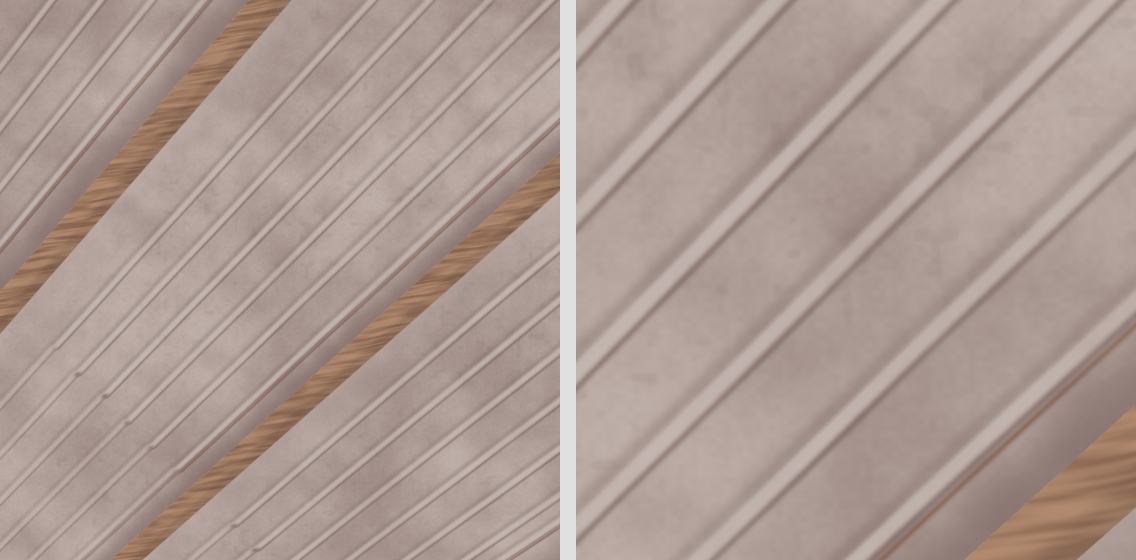
Left, the full canvas; right, a detail of the centre.
A Shadertoy shader for this texture:

```glsl
// Pale ribbed concrete panels split by two timber battens, fanning out across the canvas.
// One quadratic gives every point a fan coordinate t, constant along each converging line;
// ribs, battens and shadows are bands of t, over noise for mottling, grain and wear.

#define FAN_SLOPE 1.34        // steepness of the lines at t = 0
#define FAN_SPREAD 0.70       // loss of steepness per unit of t
#define RIB_HALF 0.0031       // half width of a raised rib
#define SEAM 0.525            // place of the cross joint, along y - x
#define SEAM_SHIFT 0.0022     // sideways slip of the ribs past the joint
#define STONE_DARK vec3(0.625, 0.548, 0.528)
#define STONE_LIGHT vec3(0.745, 0.685, 0.658)
#define RIB_LIGHT vec3(0.775, 0.725, 0.700)
#define SHADOW vec3(0.470, 0.385, 0.365)
#define WOOD_LIGHT vec3(0.680, 0.530, 0.425)
#define WOOD_DARK vec3(0.525, 0.390, 0.310)
#define RUST vec3(0.490, 0.350, 0.270)

float hash(vec2 p) {
    return fract(sin(dot(p, vec2(127.1, 311.7))) * 43758.5453);
}

float noise(vec2 p) {
    vec2 i = floor(p), f = fract(p);
    f = f * f * (3.0 - 2.0 * f);
    return mix(mix(hash(i), hash(i + vec2(1, 0)), f.x),
               mix(hash(i + vec2(0, 1)), hash(i + vec2(1, 1)), f.x), f.y);
}

float fbm(vec2 p) {
    float sum = 0.0, amp = 0.5;
    for (int i = 0; i < 5; i++) {
        sum += amp * noise(p);
        p = mat2(1.6, 1.2, -1.2, 1.6) * p + 7.3;
        amp *= 0.5;
    }
    return sum / 0.97;
}

// Soft bump of the given width around zero
float bump(float x, float width) {
    return exp(-x * x / (width * width));
}

// Solves y = t - (FAN_SLOPE - FAN_SPREAD t)(x - t) for t, with y pointing down
float fanCoord(vec2 q) {
    float b = 1.0 + FAN_SLOPE + FAN_SPREAD * q.x;
    float c = q.y + FAN_SLOPE * q.x;
    return (b - sqrt(b * b - 4.0 * FAN_SPREAD * c)) / (2.0 * FAN_SPREAD);
}

// First rib, rib spacing and last rib of each panel, in t
vec3 panelRibs(int i) {
    return i == 0 ? vec3(0.052, 0.0487, 0.198)
         : i == 1 ? vec3(0.347, 0.0478, 0.586)
                  : vec3(0.698, 0.0465, 0.957);
}

// Start and end of the batten below each panel, in t
vec2 battenSpan(int i) {
    return i == 0 ? vec2(0.240, 0.278) : i == 1 ? vec2(0.618, 0.650) : vec2(1.01, 1.04);
}

vec3 stone(vec2 q) {
    float mottle = 0.65 * fbm(q * 6.0) + 0.35 * fbm(q * 22.0 + 31.0);
    vec3 col = mix(STONE_DARK, STONE_LIGHT, smoothstep(0.18, 0.80, mottle));
    float pits = smoothstep(0.70, 0.90, noise(q * 95.0)) * smoothstep(0.45, 0.70, fbm(q * 9.0 + 3.0));
    return col + 0.022 * (noise(q * 260.0) - 0.5) - 0.025 * pits;
}

vec3 wood(vec2 q, float across) {
    vec2 g = vec2(q.x, q.y + 0.16 * q.x + 0.006 * noise(q * 14.0));
    float grain = 0.6 * noise(g * vec2(16.0, 170.0)) + 0.4 * noise(g * vec2(34.0, 330.0));
    vec3 col = mix(WOOD_DARK, WOOD_LIGHT, smoothstep(0.05, 0.80, grain));
    col *= 0.95 + 0.10 * fbm(q * 10.0);
    return col * (1.0 - 0.09 * smoothstep(0.50, 0.75, across));
}

void mainImage(out vec4 fragColor, in vec2 fragCoord) {
    vec2 q = fragCoord / iResolution.xy;
    q.y = 1.0 - q.y;
    float t = fanCoord(q);
    float aa = 0.7 / iResolution.y;

    // Past the joint the ribs slip aside and wear down
    float seamDist = q.y - q.x - SEAM - 0.012 * (noise(vec2(t * 30.0, 2.0)) - 0.5);
    float past = smoothstep(-0.008, 0.008, seamDist);
    float tr = t + SEAM_SHIFT * past + 0.0008 * (noise(q * 9.0) - 0.5);
    float wear = mix(1.0, 0.7, past) * (0.75 + 0.5 * fbm(q * 12.0 + 50.0));

    vec3 col = stone(q);
    float d = 1.0, ribId = 0.0;
    for (int i = 0; i < 3; i++) {
        vec3 ribs = panelRibs(i);
        vec2 span = battenSpan(i);
        for (int k = 0; k < 7; k++) {
            float e = tr - min(ribs.x + float(k) * ribs.y, ribs.z);
            if (abs(e) < abs(d)) { d = e; ribId = float(i * 7 + k); }
        }
        // Shaded gutter above the batten, a rust line, and light spilling below it
        float gutter = smoothstep(ribs.z, span.x, t) * (1.0 - step(span.x, t));
        col = mix(col, SHADOW, 0.55 * gutter);
        col = mix(col, RUST, 0.65 * wear * bump(tr - ribs.z - 0.0078, 0.0014));
        col = mix(col, STONE_LIGHT, 0.4 * step(span.y, t) * exp(-max(t - span.y, 0.0) / 0.02));
    }

    // Ribs: soft shade above, bright ridge, thin shadow below, chips at the joint
    col = mix(col, SHADOW, 0.26 * wear * bump(d + 0.0058, 0.0034));
    col = mix(col, SHADOW, 0.52 * wear * bump(d - 0.0050, 0.0016));
    float ridge = 1.0 - smoothstep(RIB_HALF - 0.0013 - aa, RIB_HALF + 0.0009 + aa, abs(d));
    col = mix(col, RIB_LIGHT, 0.72 * min(wear, 1.2) * ridge);
    float chip = bump(seamDist, 0.009) * bump(d - 0.002, 0.003) * hash(vec2(ribId, 5.0));
    col = mix(col, SHADOW, 0.75 * chip);

    // Battens cover the panels
    for (int i = 0; i < 3; i++) {
        vec2 span = battenSpan(i);
        float cover = smoothstep(span.x - aa, span.x + aa, t) * (1.0 - smoothstep(span.y - aa, span.y + aa, t));
        col = mix(col, wood(q, (t - span.x) / (span.y - span.x)), cover);
    }
    fragColor = vec4(col, 1.0);
}
```
